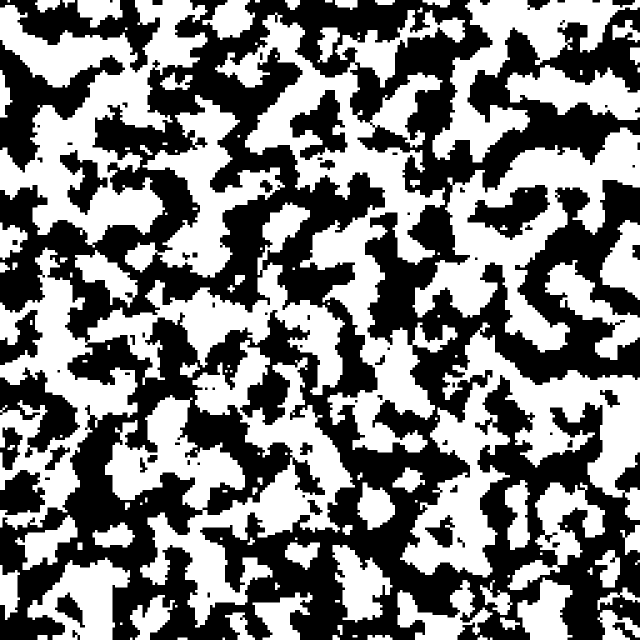
Write a Shadertoy shader that draws this texture.

```glsl
// Black and white blotches with ragged, blocky borders.
// Fractal gradient noise is sampled once per square block and cut at zero,
// then block borders are blended over one screen pixel.
#define BLOCKS 256.0
#define BASE_CELLS 17.0
#define OCTAVES 4
#define GAIN 0.5
#define THRESHOLD 0.0
#define INK vec3(0.0)
#define PAPER vec3(1.0)

const float TAU = 6.2831853;

float hash(vec2 p) {
    return fract(sin(dot(p, vec2(127.1, 311.7))) * 43758.5453);
}

// Slope contribution of one lattice corner
float cornerSlope(vec2 corner, vec2 offset, float seed) {
    float angle = TAU * hash(corner + seed);
    return dot(vec2(cos(angle), sin(angle)), offset);
}

float gradientNoise(vec2 p, float seed) {
    vec2 cell = floor(p);
    vec2 f = p - cell;
    vec2 fade = f * f * f * (f * (f * 6.0 - 15.0) + 10.0);
    vec2 right = vec2(1.0, 0.0);
    vec2 up = vec2(0.0, 1.0);
    float bottom = mix(cornerSlope(cell, f, seed),
                       cornerSlope(cell + right, f - right, seed), fade.x);
    float top = mix(cornerSlope(cell + up, f - up, seed),
                    cornerSlope(cell + 1.0, f - 1.0, seed), fade.x);
    return mix(bottom, top, fade.y);
}

float fractalNoise(vec2 p) {
    float sum = 0.0;
    float amplitude = 1.0;
    for (int i = 0; i < OCTAVES; i++) {
        sum += amplitude * gradientNoise(p, 19.37 * float(i + 1));
        p *= 2.0;
        amplitude *= GAIN;
    }
    return sum;
}

// One block is wholly ink (0) or wholly paper (1)
float blockTone(vec2 block) {
    vec2 center = (block + 0.5) / BLOCKS;
    return step(THRESHOLD, fractalNoise(center * BASE_CELLS));
}

void mainImage(out vec4 fragColor, in vec2 fragCoord) {
    float pixelWidth = BLOCKS / iResolution.y;
    vec2 p = fragCoord * pixelWidth;

    // Blend the four blocks around the nearest block corner
    vec2 corner = floor(p + 0.5);
    vec2 cover = clamp((p - corner) / pixelWidth + 0.5, 0.0, 1.0);
    float bottom = mix(blockTone(corner - 1.0),
                       blockTone(corner - vec2(0.0, 1.0)), cover.x);
    float top = mix(blockTone(corner - vec2(1.0, 0.0)),
                    blockTone(corner), cover.x);
    float tone = mix(bottom, top, cover.y);

    fragColor = vec4(mix(INK, PAPER, tone), 1.0);
}
```
